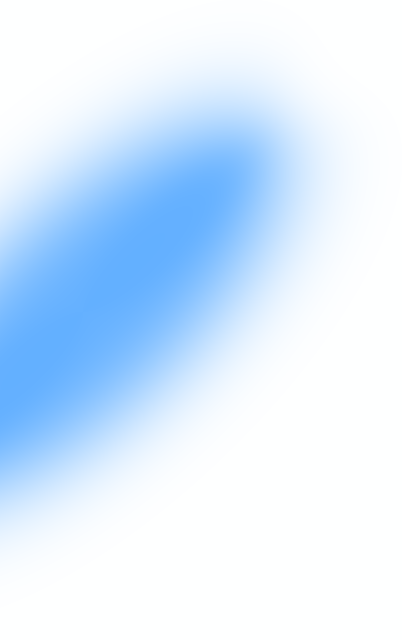
Give the GLSL for this background, as a Shadertoy shader.

```glsl
// A soft blue glow leaning up to the right on a white ground.
// The distance to a tilted ellipse is passed through a Gaussian
// falloff, which gives the look of a heavily blurred solid shape.

#define GLOW_CENTER  vec2(0.130, 0.513)   // in canvas heights
#define GLOW_RADII   vec2(0.394, 0.1545)  // along and across the tilt
#define GLOW_TILT    0.764                // radians
#define BLUR_SIGMA   0.065
#define GLOW_COLOR   vec3(0.39, 0.69, 1.0)
#define GROUND_COLOR vec3(0.998, 1.0, 1.0)

// Coordinates of p in a frame turned by the given angle.
vec2 toTiltedFrame(vec2 p, float angle) {
    float c = cos(angle), s = sin(angle);
    return vec2(c * p.x + s * p.y, c * p.y - s * p.x);
}

// Approximate signed distance to an ellipse, negative inside.
float ellipseDistance(vec2 p, vec2 radii) {
    float level = length(p / radii);
    float slope = length(p / (radii * radii));
    return level * (level - 1.0) / max(slope, 1e-4);
}

// Coverage of a Gaussian-blurred edge: 1 inside, 0.5 on it, 0 outside.
float blurredEdge(float dist, float sigma) {
    float x = clamp(dist / sigma, -4.0, 4.0);
    return 0.5 - 0.5 * tanh(0.798 * (x + 0.0447 * x * x * x));
}

void mainImage(out vec4 fragColor, in vec2 fragCoord) {
    vec2 uv = fragCoord / iResolution.y;

    // Glow shape
    vec2 p = toTiltedFrame(uv - GLOW_CENTER, GLOW_TILT);
    float glow = blurredEdge(ellipseDistance(p, GLOW_RADII), BLUR_SIGMA);

    // Blend over the ground
    fragColor = vec4(mix(GROUND_COLOR, GLOW_COLOR, glow), 1.0);
}
```
